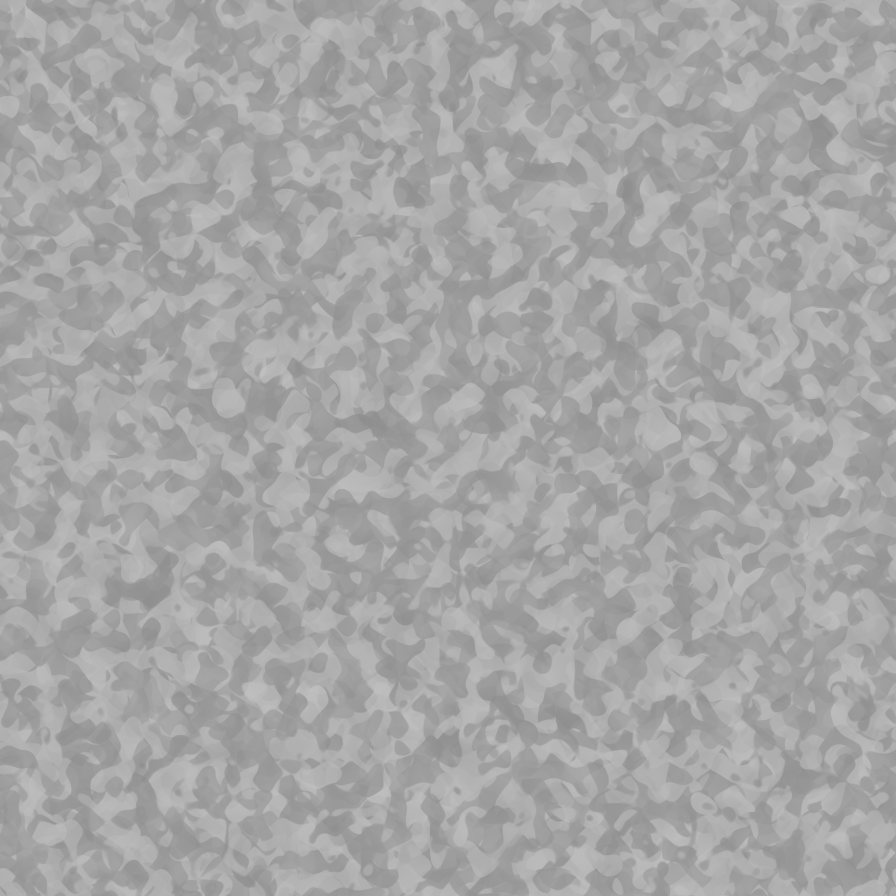
A three.js fragment shader for this texture:

```glsl
// Mottled grey camouflage: soft-toned, worm-shaped dabs laid over each other.
// Each layer cuts wrapping gradient noise at a level for crisp rounded shapes,
// alternating dark and light; partial opacity leaves faint facets inside them.

varying vec2 vUv;

const int LAYERS = 8;
const float MEAN_GREY = 0.660;
const float DARK_SHIFT = -0.068;
const float LIGHT_SHIFT = 0.052;
const float TONE_VARIATION = 0.075;  // soft drift of grey within a layer
const float TONE_CELLS = 17.0;
const float DAB_CELLS = 27.0;        // noise cells across the canvas
const float DAB_OPACITY = 0.72;
const float LOW_CUT = 0.0;           // broad shapes in the first layer
const float HIGH_CUT = 0.20;         // sparse dabs and dots in the last
const float EDGE = 0.0011;           // half width of a dab edge
const float FACET_CELLS = 38.0;
const float FACET_CONTRAST = 0.014;

vec2 hash2(vec2 cell, float seed) {
  vec3 p = fract(vec3(cell.xyx + seed * 17.31) * vec3(0.1031, 0.1030, 0.0973));
  p += dot(p, p.yzx + 33.33);
  return fract((p.xx + p.yz) * p.zy);
}

// Dot product of a random unit gradient with the offset from its corner.
float cornerValue(vec2 cell, vec2 corner, vec2 f, float cells, float seed) {
  vec2 gradient = normalize(hash2(mod(cell + corner, cells), seed) - 0.4999);
  return dot(gradient, f - corner);
}

// Gradient noise that repeats over the canvas; the seed also shifts its grid.
float wrapNoise(vec2 uv, float cells, float seed) {
  vec2 p = uv * cells + hash2(vec2(3.0, 7.0), seed) * cells;
  vec2 cell = floor(p);
  vec2 f = p - cell;
  vec2 w = f * f * f * (f * (f * 6.0 - 15.0) + 10.0);
  float bottom = mix(cornerValue(cell, vec2(0.0, 0.0), f, cells, seed),
                     cornerValue(cell, vec2(1.0, 0.0), f, cells, seed), w.x);
  float top = mix(cornerValue(cell, vec2(0.0, 1.0), f, cells, seed),
                  cornerValue(cell, vec2(1.0, 1.0), f, cells, seed), w.x);
  return mix(bottom, top, w.y);
}

// Coverage of the shapes where the noise rises above the cut.
float dabMask(vec2 uv, float cells, float cut, float seed) {
  float soft = EDGE * cells;
  return smoothstep(cut - soft, cut + soft, wrapNoise(uv, cells, seed));
}

void main() {
  // Soft ground
  float grey = MEAN_GREY + TONE_VARIATION * wrapNoise(vUv, TONE_CELLS, 1.0);

  // Overlapping dark and light dabs
  for (int i = 0; i < LAYERS; i++) {
    float layer = float(i);
    float seed = layer * 2.0 + 5.0;
    float cells = DAB_CELLS + mod(layer * 3.0, 8.0);
    float cut = mix(LOW_CUT, HIGH_CUT, layer / float(LAYERS - 1));
    float shift = mod(layer, 2.0) < 0.5 ? LIGHT_SHIFT : DARK_SHIFT;
    float drift = TONE_VARIATION * wrapNoise(vUv, TONE_CELLS, seed + 1.0);
    float mask = dabMask(vUv, cells, cut, seed);
    grey = mix(grey, MEAN_GREY + shift + drift, mask * DAB_OPACITY);
  }

  // Faint facets over everything
  grey += FACET_CONTRAST * (dabMask(vUv, FACET_CELLS, 0.0, 31.0) - 0.5);

  gl_FragColor = vec4(vec3(grey), 1.0);
}
```
